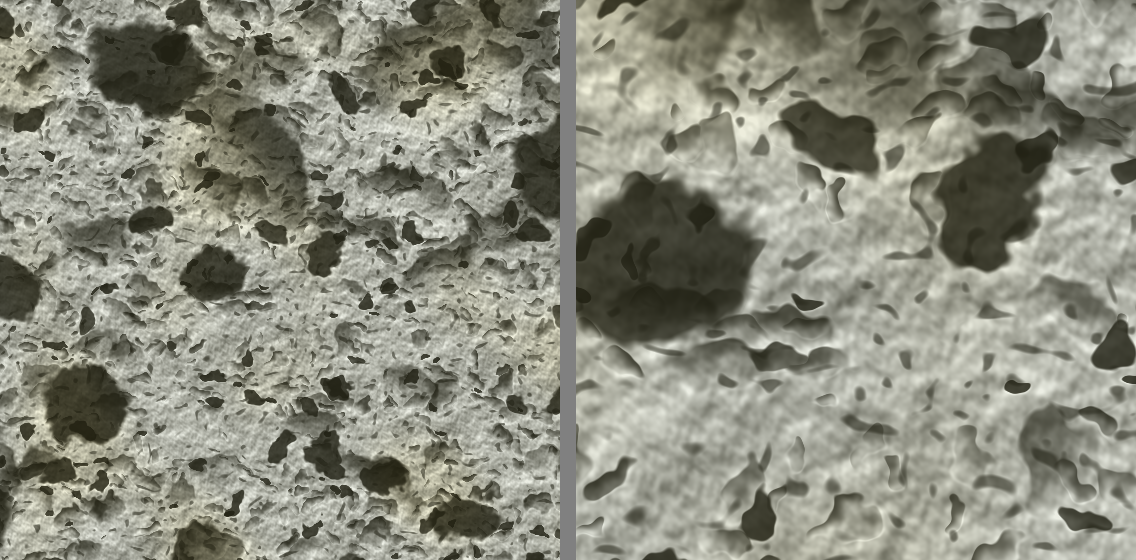
Left: the whole. Right: its middle third, enlarged.
Write a Shadertoy shader that draws this texture.

```glsl
// Weathered porous limestone: ragged pits of many sizes, lit from above.

vec2 hash2(vec2 p)
{
    vec3 q = fract(p.xyx * vec3(0.1031, 0.1030, 0.0973));
    q += dot(q, q.yzx + 33.33);
    return fract((q.xx + q.yz) * q.zy);
}

float corner(vec2 cell, vec2 offset)
{
    float angle = 6.2832 * hash2(cell).x;
    return dot(vec2(cos(angle), sin(angle)), offset);
}

float gradientNoise(vec2 p)
{
    vec2 i = floor(p), f = p - i;
    vec2 u = f * f * f * (f * (f * 6.0 - 15.0) + 10.0);
    vec2 e = vec2(1.0, 0.0);
    return mix(mix(corner(i, f), corner(i + e, f - e), u.x),
               mix(corner(i + e.yx, f - e.yx), corner(i + 1.0, f - 1.0), u.x), u.y);
}

// Rough crust height, from lumps down to grit
float crust(vec2 p)
{
    float sum = 0.0, amplitude = 1.0;
    p *= 12.0;
    for (int i = 0; i < 5; i++)
    {
        sum += amplitude * gradientNoise(p);
        p = mat2(1.64, 1.28, -1.28, 1.64) * p + 17.3;
        amplitude *= 0.62;
    }
    return sum;
}

// Scattered hollows: x = shadow under the upper lip, y = light on the lower rim
vec2 pits(vec2 p, float density, float seed)
{
    vec2 cell = floor(p), result = vec2(0.0);
    for (int j = -1; j <= 1; j++)
    for (int i = -1; i <= 1; i++)
    {
        vec2 id = cell + vec2(i, j);
        vec2 place = hash2(id + seed);
        vec2 size = hash2(id + seed + 57.0);
        vec2 form = hash2(id + seed + 131.0);
        if (size.x > density) continue;

        float tilt = (form.x - 0.5) * 1.6;
        vec2 q = p - id - 0.15 - 0.7 * place;
        q = mat2(cos(tilt), sin(tilt), -sin(tilt), cos(tilt)) * q;
        q /= mix(0.22, 0.6, size.y * size.y) * vec2(1.2, 0.85);

        float d = length(q);
        float inside = smoothstep(1.06, 0.86, d);
        float bowl = smoothstep(-0.8, 0.9, q.y + 0.15 * q.x);
        float hole = smoothstep(0.76, 0.86, form.y);
        float shadow = inside * mix(bowl * mix(0.55, 1.0, form.y), 0.95, hole);
        float rim = exp(-pow((d - 1.08) * 6.0, 2.0)) * smoothstep(0.4, -0.7, q.y);
        result = max(result, vec2(shadow, rim));
    }
    return result;
}

void mainImage(out vec4 fragColor, in vec2 fragCoord)
{
    vec2 uv = fragCoord / iResolution.y;

    // Fray the pit outlines
    vec2 coarse = vec2(gradientNoise(uv * 13.0), gradientNoise(uv * 13.0 + 41.0));
    vec2 fine = vec2(gradientNoise(uv * 48.0 + 9.0), gradientNoise(uv * 48.0 + 73.0));
    vec2 grit = vec2(gradientNoise(uv * 110.0 + 5.0), gradientNoise(uv * 110.0 + 33.0));
    vec2 p = uv + 0.035 * coarse + 0.012 * fine + 0.004 * grit;

    // Crust lit from above, slightly from the left
    float relief = crust(uv) - crust(uv + vec2(-0.002, 0.005));
    float light = 0.75 + 0.8 * relief + 0.08 * gradientNoise(uv * 6.0);

    // Hollows from large bowls to pinholes
    float scale = 5.0, density = 0.6, rims = 0.0, shade = 1.0;
    for (int i = 0; i < 4; i++)
    {
        vec2 pit = pits(p * scale + 3.7 * float(i), density, 23.0 * float(i) + 11.0);
        shade *= 1.0 - 0.85 * pit.x;
        rims = max(rims, pit.y);
        scale *= 1.95;
        density -= 0.05;
    }
    light = (light + 0.13 * rims) * shade;

    // Dark pores between the grains
    float pores = gradientNoise(uv * vec2(62.0, 78.0) + 2.0 * coarse);
    light *= 1.0 - 0.55 * smoothstep(0.27, 0.45, pores);
    light = clamp(light + 0.02, 0.0, 1.1);

    // Grey stone with ochre stains in the hollows
    vec3 color = mix(vec3(0.11, 0.11, 0.06), vec3(0.85, 0.86, 0.82), light);
    float stain = smoothstep(-0.1, 0.45, gradientNoise(uv * 4.0 + 8.0));
    color *= mix(vec3(1.0), vec3(1.04, 1.0, 0.87), stain * (1.0 - 0.5 * shade));

    fragColor = vec4(clamp(color, 0.0, 1.0), 1.0);
}
```
